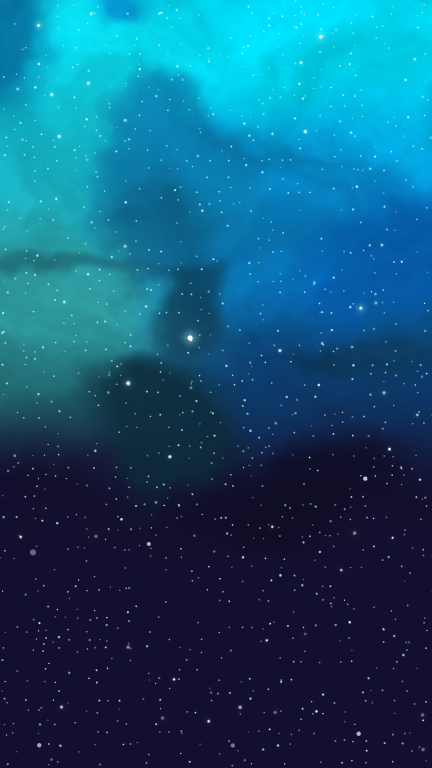
A WebGL 2 fragment shader for this background:

```glsl
#version 300 es
precision highp float;

uniform vec2 u_resolution;
out vec4 outColor;

#define ASPECT 0.5625
#define WARP 0.17
#define CLOUD_SCALE 7.0
#define GRAIN 0.16
#define STAR_GAIN 0.95
#define NIGHT vec3(0.075, 0.06, 0.18)
#define DEEP_BLUE vec3(0.02, 0.36, 0.68)
#define MURK vec3(0.055, 0.18, 0.25)
#define FOCAL_STAR vec2(0.44, 0.56)

float hash(vec2 p) {
    vec3 q = fract(vec3(p.xyx) * 0.1031);
    q += dot(q, q.yzx + 33.33);
    return fract((q.x + q.y) * q.z);
}

float noise(vec2 p) {
    vec2 i = floor(p), f = fract(p);
    f = f * f * (3.0 - 2.0 * f);
    vec2 e = vec2(0.0, 1.0);
    return mix(mix(hash(i), hash(i + e.yx), f.x),
               mix(hash(i + e), hash(i + e.yy), f.x), f.y);
}

float fbm(vec2 p) {
    float sum = 0.0, gain = 0.5;
    for (int i = 0; i < 6; i++) {
        sum += gain * noise(p);
        p = mat2(1.6, 1.2, -1.2, 1.6) * p + 7.3;
        gain *= 0.5;
    }
    return sum;
}

// Soft elliptical cloud coverage
float cloud(vec2 p, vec2 center, vec2 radius, float softness) {
    return 1.0 - smoothstep(1.0 - softness, 1.0 + softness, length((p - center) / radius));
}

// Vertical colour ramps for the teal and blue sides
vec3 tealSide(float y) {
    vec3 c = mix(NIGHT, vec3(0.13, 0.42, 0.45), smoothstep(0.36, 0.51, y));
    c = mix(c, vec3(0.18, 0.61, 0.63), smoothstep(0.49, 0.60, y));
    c = mix(c, vec3(0.08, 0.67, 0.74), smoothstep(0.62, 0.82, y));
    return mix(c, vec3(0.03, 0.82, 0.89), smoothstep(0.78, 0.96, y));
}

vec3 blueSide(float y) {
    vec3 c = mix(NIGHT, vec3(0.05, 0.23, 0.42), smoothstep(0.34, 0.51, y));
    c = mix(c, vec3(0.03, 0.41, 0.68), smoothstep(0.48, 0.70, y));
    c = mix(c, vec3(0.01, 0.64, 0.86), smoothstep(0.67, 0.81, y));
    return mix(c, vec3(0.0, 0.82, 0.92), smoothstep(0.79, 0.92, y));
}

vec3 nebula(vec2 uv, vec2 p) {
    vec2 drift = vec2(fbm(p * CLOUD_SCALE), fbm(p * CLOUD_SCALE + 31.7)) - 0.49;
    vec2 w = uv + drift * WARP * vec2(1.4, 0.8);
    float detail = fbm(p * 15.0 + drift * 4.0) - 0.49;

    float y = uv.y + drift.y * 0.06;
    vec3 c = mix(tealSide(y), blueSide(y), smoothstep(0.18, 0.62, w.x));

    // Blue banks
    c = mix(c, vec3(0.03, 0.47, 0.71), 0.72 * cloud(w, vec2(0.56, 0.74), vec2(0.31, 0.13), 0.35));
    c = mix(c, vec3(0.04, 0.45, 0.63), 0.65 * cloud(w, vec2(0.42, 0.80), vec2(0.17, 0.09), 0.30));
    c = mix(c, DEEP_BLUE, 0.75 * cloud(w, vec2(0.91, 0.68), vec2(0.25, 0.09), 0.35));
    c = mix(c, vec3(0.02, 0.40, 0.58), 0.85 * cloud(w, vec2(0.01, 0.96), vec2(0.13, 0.10), 0.45));
    c = mix(c, DEEP_BLUE, 0.55 * cloud(w, vec2(0.33, 1.0), vec2(0.06, 0.03), 0.5));

    // Dark dust
    c = mix(c, MURK, 0.62 * cloud(w, vec2(0.43, 0.62), vec2(0.08, 0.07), 0.5));
    c = mix(c, MURK, 0.32 * cloud(w, vec2(0.34, 0.73), vec2(0.10, 0.06), 0.6));
    c = mix(c, MURK, 0.35 * cloud(w, vec2(0.15, 0.67), vec2(0.26, 0.012), 0.8));
    c = mix(c, MURK * 0.9, 0.85 * cloud(w, vec2(0.36, 0.45), vec2(0.17, 0.085), 0.35));
    c = mix(c, MURK, 0.45 * cloud(w, vec2(0.89, 0.53), vec2(0.15, 0.03), 0.6));
    c = mix(c, NIGHT * 0.8, 0.8 * cloud(w, vec2(0.72, 0.36), vec2(0.27, 0.05), 0.6));

    // Filament texture fades into the night
    return c * (1.0 + GRAIN * 2.0 * detail * smoothstep(0.2, 0.6, uv.y));
}

float disc(float d, float radius) {
    float px = 0.75 / u_resolution.y;
    return 1.0 - smoothstep(max(radius - px, 0.0), radius + px, d);
}

// Core, halo and four short rays
float glint(vec2 d, float size) {
    vec2 a = abs(d);
    float rays = exp(-(a.x + 7.0 * a.y) / size) + exp(-(a.y + 7.0 * a.x) / size);
    return disc(length(d), size * 0.65) + 0.5 * rays + 0.35 * exp(-dot(d, d) / (size * size * 4.0));
}

// One jittered star per occupied cell
vec3 starLayer(vec2 p, float cells, float chance, float radius, float sparkle) {
    vec2 id = floor(p * cells), key = id + cells * 3.0;
    vec2 jitter = 0.2 + 0.6 * vec2(hash(key + 11.3), hash(key + 47.9));
    vec2 d = p - (id + jitter) / cells;
    float size = radius * mix(0.65, 1.2, hash(key + 83.1));
    float shape = mix(disc(length(d), size), glint(d, size), sparkle);
    float light = step(hash(key), chance) * mix(0.35, 1.0, hash(key + 29.7));
    vec3 tint = mix(vec3(1.0, 0.82, 0.95), vec3(0.75, 1.0, 1.0), smoothstep(0.2, 0.5, p.y));
    return tint * shape * light;
}

void main() {
    vec2 uv = gl_FragCoord.xy / u_resolution;
    vec2 p = uv * vec2(ASPECT, 1.0);
    vec3 color = nebula(uv, p);

    // Star field from fine dust to bright glints
    vec3 stars = starLayer(p, 75.0, 0.28, 0.0010, 0.0);
    stars += starLayer(p + 0.37, 44.0, 0.25, 0.0014, 0.0);
    stars += starLayer(p, 21.0, 0.20, 0.0021, 0.25);
    stars += starLayer(p, 9.0, 0.30, 0.0034, smoothstep(0.4, 0.6, uv.y));
    stars += vec3(0.75, 1.0, 1.0) * glint(p - FOCAL_STAR * vec2(ASPECT, 1.0), 0.0048);

    color += (1.0 - color) * clamp(stars * STAR_GAIN, 0.0, 1.0);
    outColor = vec4(color, 1.0);
}
```
